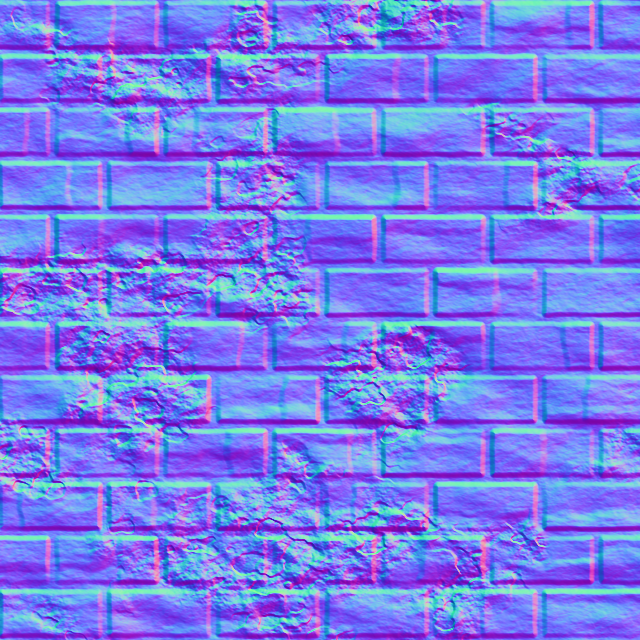
Write a Shadertoy shader that draws this texture map.

```glsl
// Tangent-space normal map of a worn brick wall in running bond.
// A height field combines bevelled bricks, random breaks, eroded patches and
// grain; its slopes by central differences become the red, green, blue normal.

const vec2 BRICK_SIZE = vec2(0.170, 0.0836);
const float FIRST_JOINT = 0.082;    // x of the first joint in even courses
const float TOP_OVERHANG = 0.0026;  // part of the top course off the canvas
const float JOINT_HALF = 0.0024;
const float BEVEL_WIDTH = 0.0095;
const float BEVEL_DEPTH = 0.0090;
const float SAMPLE_STEP = 0.0012;

float hash(vec2 p) {
    vec3 q = fract(vec3(p.xyx) * 0.1031);
    q += dot(q, q.yzx + 33.33);
    return fract((q.x + q.y) * q.z);
}

float valueNoise(vec2 p) {
    vec2 cell = floor(p);
    vec2 f = fract(p);
    f = f * f * f * (f * (f * 6.0 - 15.0) + 10.0);
    float low = mix(hash(cell), hash(cell + vec2(1, 0)), f.x);
    float high = mix(hash(cell + vec2(0, 1)), hash(cell + vec2(1, 1)), f.x);
    return mix(low, high, f.y);
}

// Rotated octaves, centred on zero
float fbm(vec2 p, int octaves) {
    float sum = 0.0;
    float amplitude = 0.5;
    for (int i = 0; i < octaves; i++) {
        sum += amplitude * (valueNoise(p) - 0.5);
        p = mat2(1.6, 1.2, -1.2, 1.6) * p + 7.3;
        amplitude *= 0.5;
    }
    return sum;
}

float roundedBox(vec2 p, vec2 halfSize, float radius) {
    vec2 q = abs(p) - halfSize + radius;
    return length(max(q, 0.0)) + min(max(q.x, q.y), 0.0) - radius;
}

// Brick number in id; returns the position relative to the brick centre
vec2 brickLocal(vec2 p, out vec2 id) {
    float course = (1.0 - p.y + TOP_OVERHANG) / BRICK_SIZE.y;
    id.y = floor(course);
    float shift = FIRST_JOINT + 0.48 * BRICK_SIZE.x * mod(id.y, 2.0);
    float column = (p.x - shift) / BRICK_SIZE.x;
    id.x = floor(column);
    return (vec2(fract(column), 1.0 - fract(course)) - 0.5) * BRICK_SIZE;
}

// Signed step across a wandering line, present in a share of the bricks
float brokenStep(float across, float width, vec2 seed, float share) {
    float present = step(hash(seed), share);
    float side = hash(seed + 19.0) < 0.5 ? -1.0 : 1.0;
    return present * side * (smoothstep(-width, width, across) - 0.5);
}

float brickHeight(vec2 p) {
    vec2 id;
    vec2 local = brickLocal(p, id);
    float wander = fbm(p * 34.0, 2);

    float edge = roundedBox(local, 0.5 * BRICK_SIZE - JOINT_HALF, 0.008);
    edge += 0.003 * wander;
    float face = 1.0 - smoothstep(-BEVEL_WIDTH, 0.0, edge);

    // Upright breaks and level ledges at a random place in each brick
    float splitX = (hash(id + 31.0) - 0.5) * 0.55 * BRICK_SIZE.x;
    float ledgeY = (hash(id + 47.0) - 0.5) * 0.55 * BRICK_SIZE.y;
    float split = brokenStep(local.x - splitX + 0.016 * wander, 0.006, id + 61.0, 0.45);
    float ledge = brokenStep(local.y - ledgeY + 0.022 * wander, 0.008, id + 83.0, 0.5);

    vec2 tilt = vec2(hash(id + 5.0), hash(id + 11.0)) - 0.5;
    float detail = dot(tilt * vec2(0.06, 0.14), local);
    return face * (BEVEL_DEPTH + 0.0055 * split + 0.0055 * ledge + detail);
}

// Broad swells, crumbled patches and fine streaked grain
float wearHeight(vec2 p) {
    float swell = fbm(p * vec2(9.0, 17.0) + 3.7, 2);
    float patchMask = smoothstep(-0.02, 0.16, fbm(p * vec2(5.0, 7.0) + 21.0, 3));
    float crumble = fbm(p * vec2(19.0, 25.0) + 40.0, 5);
    float chips = smoothstep(0.04, 0.13, fbm(p * vec2(26.0, 34.0) + 71.0, 3));
    float grain = fbm(p * vec2(65.0, 125.0), 3);
    return 0.042 * swell
         + patchMask * (0.050 * crumble - 0.008 * chips)
         + 0.0034 * grain;
}

float wallHeight(vec2 p) {
    return brickHeight(p) + wearHeight(p);
}

vec2 wallSlope(vec2 p, float e) {
    vec2 dx = vec2(e, 0.0);
    vec2 dy = vec2(0.0, e);
    return vec2(wallHeight(p + dx) - wallHeight(p - dx),
                wallHeight(p + dy) - wallHeight(p - dy)) / (2.0 * e);
}

void mainImage(out vec4 fragColor, in vec2 fragCoord) {
    vec2 uv = fragCoord / iResolution.xy;
    vec2 slope = wallSlope(uv, SAMPLE_STEP);

    // Sideways relief is gentler; the whole surface leans slightly
    vec2 lean = vec2(-0.07, -0.06);
    vec3 normal = normalize(vec3(lean - slope * vec2(0.8, 1.05), 1.0));
    fragColor = vec4(0.5 + 0.5 * normal, 1.0);
}
```
